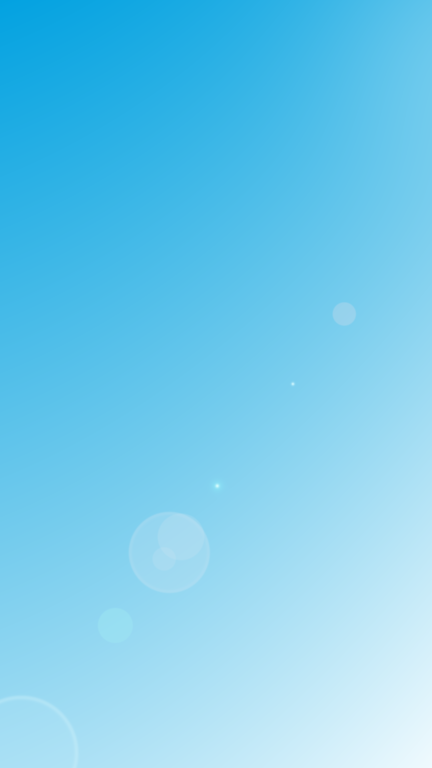
Write a WebGL 1 fragment shader that draws this background.

```glsl
precision highp float;
// Clear blue sky gradient brightening to the lower right, with a diagonal trail of lens flare discs.
uniform vec2 u_resolution;

// Soft-edged disc coverage; all lengths are in canvas widths.
float disc(vec2 p, vec2 center, float radius) {
    float edge = max(0.0025, 0.75 / u_resolution.x);
    return 1.0 - smoothstep(-edge, edge, length(p - center) - radius);
}

// Gaussian band just inside the rim of a disc.
float rim(vec2 p, vec2 center, float radius, float width) {
    float d = (length(p - center) - radius + width) / width;
    return exp(-d * d);
}

// Round light that fades out from its center.
float glow(vec2 p, vec2 center, float radius) {
    vec2 d = (p - center) / radius;
    return exp(-dot(d, d));
}

vec3 skyColor(vec2 uv) {
    float down = 1.0 - uv.y;
    float t = 0.67 * down + uv.x * (0.15 + 0.15 * uv.x);
    vec3 deepBlue = vec3(0.01, 0.635, 0.88);
    vec3 midBlue = vec3(0.46, 0.80, 0.93);
    vec3 paleBlue = vec3(0.94, 0.98, 0.995);
    vec3 sky = mix(deepBlue, midBlue, smoothstep(0.0, 1.0, t) * 0.3 + t * 1.75 * 0.8);
    return t < 0.48 ? mix(deepBlue, midBlue, t / 0.48)
                    : mix(midBlue, paleBlue, (t - 0.48) / 0.49);
}

void main() {
    vec2 uv = gl_FragCoord.xy / u_resolution;
    vec2 p = gl_FragCoord.xy / u_resolution.x;
    vec3 color = skyColor(uv);

    // Hazy light entering from the upper right edge
    vec3 haze = vec3(0.70, 0.90, 0.97);
    color = mix(color, haze, 0.25 * glow(p, vec2(1.08, 1.64), 0.30));

    // Large disc holding two smaller ones
    vec3 pearl = vec3(0.82, 0.90, 0.95);
    vec2 large = vec2(0.392, 0.499);
    color = mix(color, pearl, 0.24 * disc(p, large, 0.094));
    color = mix(color, pearl, 0.13 * rim(p, large, 0.094, 0.004));
    color = mix(color, pearl, 0.22 * disc(p, vec2(0.419, 0.535), 0.054));
    color = mix(color, pearl, 0.20 * disc(p, vec2(0.380, 0.484), 0.027));

    // Separate discs along the diagonal
    color = mix(color, vec3(0.80, 0.86, 0.92), 0.36 * disc(p, vec2(0.797, 1.051), 0.027));
    color = mix(color, vec3(0.62, 0.91, 0.95), 0.45 * disc(p, vec2(0.267, 0.330), 0.0405));

    // Cropped ring in the lower left corner
    vec2 corner = vec2(0.049, 0.035);
    color = mix(color, vec3(0.78, 0.93, 0.98), 0.14 * disc(p, corner, 0.133));
    color = mix(color, vec3(0.82, 0.95, 0.98), 0.32 * rim(p, corner, 0.133, 0.005));

    // Tiny sparks with cyan halos
    vec2 spark = vec2(0.503, 0.653);
    color = mix(color, vec3(0.55, 0.93, 0.98), 0.55 * glow(p, spark, 0.013));
    color = mix(color, vec3(0.88, 1.0, 0.99), 0.85 * glow(p, spark, 0.0045));
    color = mix(color, vec3(0.84, 0.98, 1.0), 0.85 * glow(p, vec2(0.678, 0.889), 0.0038));

    gl_FragColor = vec4(color, 1.0);
}
```
